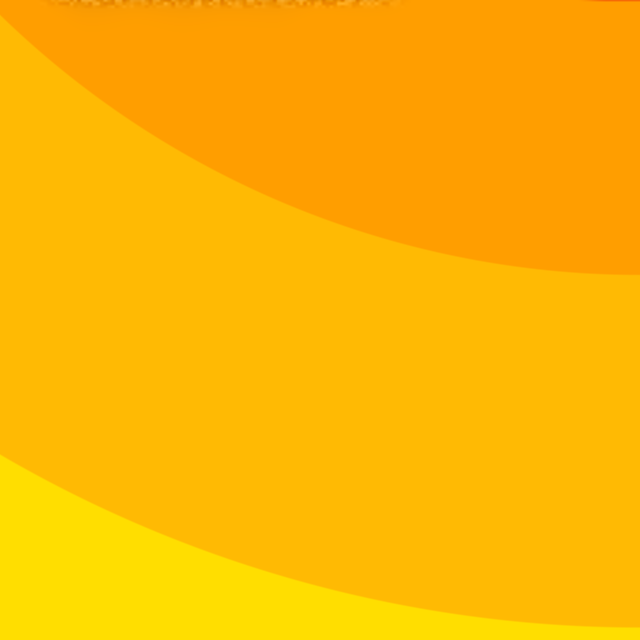
A Shadertoy shader for this background:

```glsl
// Flat amber background with concentric warm arcs and a faint mottled fringe along the top.

const vec3 YELLOW = vec3(1.0, 0.87, 0.0);
const vec3 AMBER  = vec3(1.0, 0.73, 0.012);
const vec3 ORANGE = vec3(1.0, 0.62, 0.0);
const vec3 OCHRE  = vec3(0.86, 0.54, 0.06);
const vec3 RED    = vec3(0.95, 0.33, 0.03);

float hash(vec2 p) {
    return fract(sin(dot(p, vec2(127.1, 311.7))) * 43758.5453);
}

float valueNoise(vec2 p) {
    vec2 cell = floor(p);
    vec2 f = fract(p);
    f = f * f * (3.0 - 2.0 * f);
    float low = mix(hash(cell), hash(cell + vec2(1.0, 0.0)), f.x);
    float high = mix(hash(cell + vec2(0.0, 1.0)), hash(cell + 1.0), f.x);
    return mix(low, high, f.y);
}

// Coverage of a disc with a smooth rim
float disc(vec2 p, vec2 center, float radius, float softness) {
    return 1.0 - smoothstep(-softness, softness, length(p - center) - radius);
}

// Smooth window that is one between two positions
float band(float x, float start, float end, float softness) {
    return smoothstep(start - softness, start + softness, x)
         * (1.0 - smoothstep(end - softness, end + softness, x));
}

// Soft ochre shade and fine speckle hugging the top edge
vec3 addTopFringe(vec3 color, vec2 p) {
    float depth = 1.0 - p.y;
    float span = band(p.x, 0.09, 0.61, 0.04);
    float bumps = valueNoise(vec2(p.x * 14.0, 2.0));
    float shade = span * exp(-depth / (0.005 + 0.009 * bumps));
    color = mix(color, OCHRE, 0.6 * shade);

    float speckle = valueNoise(p * 170.0) - 0.5;
    float speckleMask = span * (1.0 - smoothstep(0.004, 0.016, depth));
    color += speckleMask * speckle * vec3(0.12, 0.22, 0.3);

    float sliver = smoothstep(0.9, 0.95, p.x) * (1.0 - smoothstep(0.0, 0.004, depth));
    return mix(color, RED, 0.8 * sliver);
}

void mainImage(out vec4 fragColor, in vec2 fragCoord) {
    vec2 p = fragCoord / iResolution.xy;
    float softness = max(0.0018, 1.0 / iResolution.y);

    // Concentric arcs centered above the upper right corner
    vec2 center = vec2(1.0, 2.004);
    float outer = disc(p, center, 1.9845, softness);
    float inner = disc(p, center, 1.4336, softness);
    vec3 color = mix(YELLOW, AMBER, outer);
    color = mix(color, ORANGE, inner);

    color = addTopFringe(color, p);
    fragColor = vec4(clamp(color, 0.0, 1.0), 1.0);
}
```
